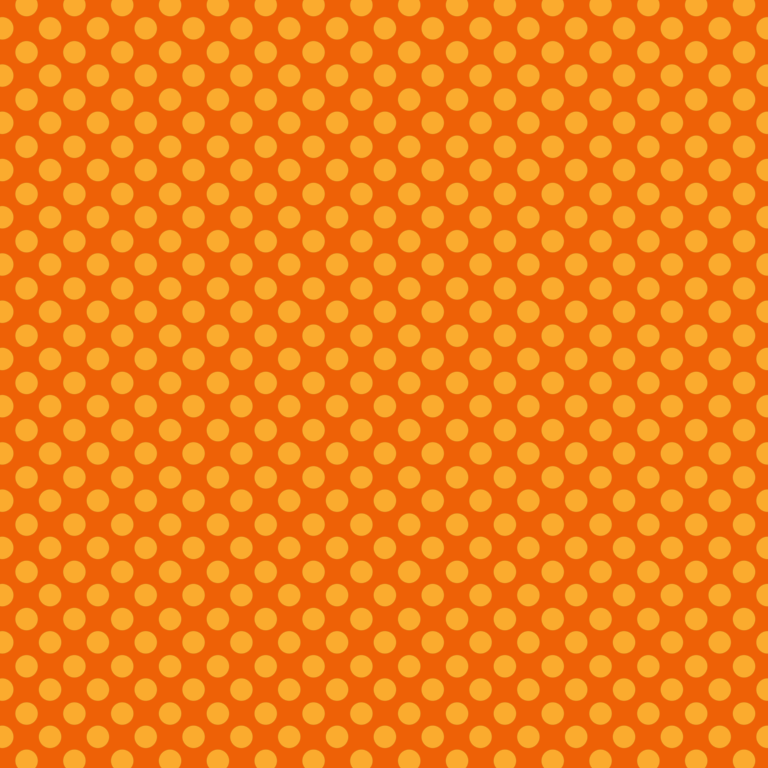
This pattern is drawn by a Shadertoy shader. Its source:

```glsl
// Staggered polka dots: amber discs on a flat orange ground.
// Two interleaved rectangular grids of circles, the second shifted by about
// half a cell, are merged by distance; a faint darker rim softens each edge.

// Signed distance to a grid of discs, one of them centred at the given point
float dotGrid(vec2 p, vec2 centre) {
    vec2 cell = vec2(0.06228, 0.06150);
    vec2 local = (fract((p - centre) / cell + 0.5) - 0.5) * cell;
    return length(local) - 0.0147;
}

void mainImage(out vec4 fragColor, in vec2 fragCoord) {
    vec2 p = fragCoord / iResolution.y;

    // Main grid and its staggered partner
    vec2 centre = vec2(0.0346, 0.9934);
    vec2 stagger = vec2(0.0306, -0.0303);
    float dist = min(dotGrid(p, centre), dotGrid(p, centre + stagger));

    // Smooth coverage, about one pixel wide on small canvases
    float soft = max(0.0012, 0.75 / iResolution.y);
    float cover = 1.0 - smoothstep(-soft, soft, dist);

    vec3 ground = vec3(0.933, 0.380, 0.025);
    vec3 amber = vec3(0.984, 0.671, 0.180);
    vec3 color = mix(ground, amber, cover);

    // Faint olive rim where the two colours meet
    float rim = 4.0 * cover * (1.0 - cover);
    color -= vec3(0.035, 0.012, 0.0) * rim;

    fragColor = vec4(color, 1.0);
}
```
